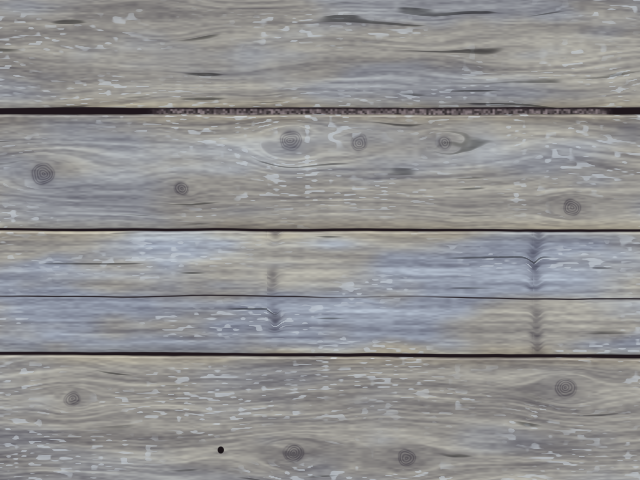
Give the GLSL for this texture, as a WebGL 2 fragment shader.

```glsl
#version 300 es
precision highp float;
// Four weathered grey planks lying across the view, split by three dark gaps.
// Stretched noise makes the grain; knots bend it like flow round a cylinder,
// then blue-white paint remains, splits and gap shadows are laid on top.

uniform vec2 u_resolution;
out vec4 fragColor;

float hash(vec2 p) {
    return fract(sin(dot(p, vec2(127.1, 311.7))) * 43758.5453);
}

float noise(vec2 p) {
    vec2 i = floor(p), f = fract(p);
    f = f * f * (3.0 - 2.0 * f);
    return mix(mix(hash(i), hash(i + vec2(1, 0)), f.x),
               mix(hash(i + vec2(0, 1)), hash(i + vec2(1, 1)), f.x), f.y);
}

float fbm(vec2 p) {
    return 0.55 * noise(p) + 0.3 * noise(p * 2.1 + 7.3) + 0.15 * noise(p * 4.3 + 2.9);
}

// Coverage of a shape from its signed distance
float fill(float d, float px) {
    return 1.0 - smoothstep(-px, px, d);
}

void main() {
    vec2 p = gl_FragCoord.xy / u_resolution.y;
    float px = 0.75 / u_resolution.y;

    // Gaps: nearest distance, and the plank number counted from the top
    vec3 gapY = vec3(0.769, 0.521, 0.261), gapHalf = vec3(0.0075, 0.0022, 0.0032);
    float gap = 1.0, below = 1.0, plank = 0.0;
    for (int i = 0; i < 3; i++) {
        float n = float(i);
        float wobble = 0.003 * (fbm(vec2(p.x * 11.0, n * 5.0)) - 0.5);
        float d = p.y - gapY[i] - wobble + 0.0022 * n * (p.x - 0.6);
        float edge = abs(d) - gapHalf[i] * (0.8 + 0.4 * noise(vec2(p.x * 6.0, n + 9.0)));
        gap = min(gap, edge);
        if (d < 0.0) { plank += 1.0; below = edge; }
    }
    int id = int(plank);
    vec2 seed = vec2(plank * 17.3, plank * 31.7);

    // Slow waves of the grain, almost straight on the third plank
    float wave = vec4(0.07, 0.05, 0.008, 0.06)[id];
    float flow = p.y + wave * (fbm(p * vec2(2.6, 7.0) + seed) - 0.5);

    // Knots scattered along the second and fourth planks
    float count = vec4(0, 6, 0, 4)[id];
    float middle = vec4(0.88, 0.645, 0.39, 0.13)[id];
    float knot = 0.0, ring = 0.0, halo = 0.0;
    for (float k = 0.0; k < count; k++) {
        vec2 h = vec2(hash(vec2(k, plank + 3.0)), hash(vec2(k + 8.0, plank)));
        vec2 c = vec2((k + 0.15 + 0.7 * h.x) / count * 1.333, middle + 0.17 * (h.y - 0.5));
        float r = 0.013 + 0.009 * hash(h);
        vec2 q = p - c;
        q += 0.006 * (vec2(noise(p * 50.0), noise(p * 50.0 + 40.0)) - 0.5);
        float d = length(q * vec2(0.95, 1.0));
        float reach = dot(q * vec2(0.45, 1.0), q * vec2(0.45, 1.0));
        flow -= q.y * min(1.0, 2.2 * r * r / (reach + 0.0001));
        knot = max(knot, fill(d - r, 0.004));
        ring += fill(d - r, 0.003) * sin(d * 1300.0 + 4.0 * noise(p * 60.0));
        ring -= 1.8 * exp(-pow((d - r) / 0.0024, 2.0)) * (0.3 + 0.7 * noise(p * 45.0));
        halo += exp(-reach / (r * r) * 0.45);
    }

    // Upright branch scars on the third plank
    float across = (fract((p.x + 0.2475) / 0.545) - 0.5) * 0.545;
    across += 0.02 * (fbm(vec2(p.y * 26.0, floor(p.x * 1.8))) - 0.5);
    float scar = id == 2 ? exp(-pow(across / 0.012, 2.0)) * step(0.3, p.x) : 0.0;
    scar *= smoothstep(0.25, 0.65, noise(vec2(p.x * 5.0, p.y * 24.0)));
    flow += 0.012 * scar;

    // Grain from broad bands down to fibres
    vec2 g = vec2(p.x, flow) + seed;
    float broad = fbm(g * vec2(2.2, 28.0)) - 0.5;
    float lines = noise(g * vec2(4.0, 125.0)) - 0.5;
    float fine = noise(g * vec2(11.0, 240.0)) - 0.5;
    float fibre = noise(p * vec2(75.0, 290.0)) - 0.5;
    float cloud = fbm(p * vec2(3.5, 8.0) + seed + 4.0);
    float tone = 0.53 + 0.75 * broad + 0.5 * lines + 0.4 * fine + 0.35 * fibre;
    tone += 0.7 * (cloud - 0.5) + vec4(-0.12, 0.0, 0.12, 0.04)[id];
    tone += 0.17 * ring - 0.35 * knot - 0.18 * min(halo, 1.0) - 0.6 * scar;
    vec3 col = mix(vec3(0.46, 0.46, 0.485), vec3(0.69, 0.70, 0.70), clamp(tone, -0.5, 1.3));

    // Cool paint stain and warm bare wood
    float stain = smoothstep(0.38, 0.68, fbm(p * vec2(4.0, 11.0) + seed + 21.0));
    stain *= vec4(0.55, 0.55, 1.0, 0.35)[id];
    col *= mix(vec3(1.025, 1.0, 0.95), vec3(0.97, 1.01, 1.09), stain);
    col *= mix(vec3(1), vec3(1.03, 1.0, 0.93), smoothstep(0.03, 0.0, gap) * 0.8);

    // Chipped paint flecks lying along the grain
    float chips = smoothstep(0.66, 0.84, noise(vec2(p.x * 62.0, flow * 210.0) + seed));
    chips *= smoothstep(0.42, 0.65, fbm(p * vec2(5.0, 15.0) + 33.0)) * (1.0 - knot);
    col = mix(col, vec3(0.77, 0.80, 0.83), 0.6 * chips);

    // Short dark splits, the long split of the third plank and a nail hole
    float split = smoothstep(0.80, 0.93, noise(g * vec2(7.0, 95.0) + 50.0));
    col *= 1.0 - 0.38 * split * smoothstep(0.4, 0.6, noise(p * vec2(4.0, 13.0) + seed));
    float crackY = 0.385 - 0.008 * p.x + 0.014 * (fbm(vec2(p.x * 4.5, 2.0)) - 0.5);
    float depth = 0.4 + 0.6 * smoothstep(0.25, 0.6, noise(vec2(p.x * 5.0, 6.0)));
    col = mix(col, vec3(0.17, 0.15, 0.17), depth * fill(abs(p.y - crackY) - 0.0013, px));
    float hole = length((p - vec2(0.46, 0.0625)) * vec2(1.0, 0.9)) - 0.0065;
    col = mix(col, vec3(0.10, 0.08, 0.09), fill(hole, 0.0015));

    // Worn plank rims, then the gaps with gravel under the widest one
    col *= 1.0 - 0.2 * exp(-max(gap, 0.0) / 0.003);
    col += 0.14 * exp(-pow((below - 0.004) / 0.002, 2.0));
    float gravel = smoothstep(0.3, 0.36, p.x) * smoothstep(1.28, 1.25, p.x);
    gravel *= step(0.7, p.y) * smoothstep(0.776, 0.770, p.y);
    vec3 dark = mix(vec3(0.12, 0.09, 0.11), vec3(0.52, 0.48, 0.49) * (0.4 + noise(p * 210.0)), 0.75 * gravel);
    col = mix(col, dark, fill(gap, px));

    fragColor = vec4(clamp(col, 0.0, 1.0), 1.0);
}
```
